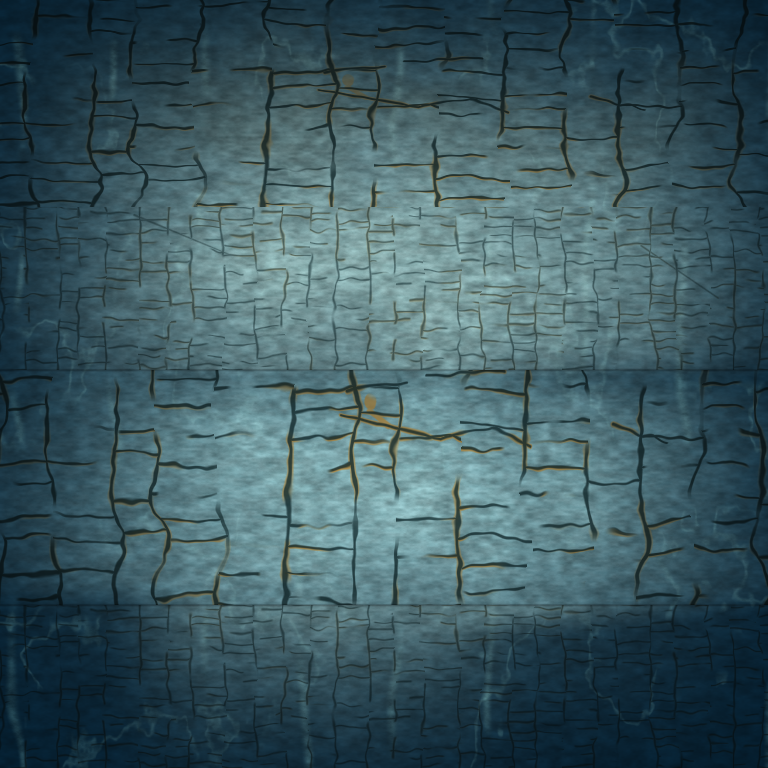
Reproduce this texture procedurally as a WebGL 1 fragment shader.

```glsl
precision highp float;
// Weathered blue-green paint: cracked panels, ochre undercoat and a dark, stained border.
uniform vec2 u_resolution;

float hash(vec2 p) {
  vec3 q = fract(vec3(p.xyx) * 0.1031);
  q += dot(q, q.yzx + 33.33);
  return fract((q.x + q.y) * q.z);
}

float noise(vec2 p) {
  vec2 i = floor(p), f = fract(p);
  f = f * f * (3.0 - 2.0 * f);
  return mix(mix(hash(i), hash(i + vec2(1, 0)), f.x),
             mix(hash(i + vec2(0, 1)), hash(i + vec2(1, 1)), f.x), f.y);
}

float fbm(vec2 p) {
  float sum = 0.0, amp = 0.5;
  for (int i = 0; i < 5; i++) {
    sum += amp * noise(p);
    p = p * 2.03 + 17.1;
    amp *= 0.5;
  }
  return sum;
}

float segment(vec2 p, vec2 a, vec2 b) {
  vec2 d = b - a;
  return length(p - a - d * clamp(dot(p - a, d) / dot(d, d), 0.0, 1.0));
}

float line(float d, float width) {
  float aa = 0.7 / u_resolution.y;
  return 1.0 - smoothstep(width - aa, width + aa + 0.0008, d);
}

float columnEdge(float id) {
  return id + 0.89 + 0.35 * (hash(vec2(id, 4.7)) - 0.5);
}

// Broken grid of cracks: x is the dark fissure, y the exposed undercoat.
vec2 crackle(vec2 p, vec2 cell, float width) {
  vec2 bend = vec2(noise(p * vec2(14, 17)), noise(p * vec2(19, 13) + 40.0)) - 0.5;
  vec2 chip = vec2(noise(p * 75.0), noise(p * 70.0 + 9.0)) - 0.5;
  vec2 q = p + cell * bend * vec2(0.35, 0.45) + chip * 0.0055;
  float g = q.x / cell.x, base = floor(g) - 1.0, column = base - 1.0;
  vec2 cracks = vec2(0.0);
  for (int i = -1; i < 3; i++) {
    float id = base + float(i), edge = columnEdge(id);
    column = g > edge ? id : column;
    float d = abs(g - edge) * cell.x;
    float run = smoothstep(0.3, 0.48, noise(vec2(id * 7.3, p.y * 0.55 / cell.y)));
    float w = width * (0.5 + 0.9 * noise(p * 65.0 + id));
    cracks = max(cracks, run * vec2(line(d, w), 0.7 * line(abs(d - w * 0.7), w * 1.2)));
  }
  float r = q.y / cell.y + 9.0 * hash(vec2(column, 2.3)), row = floor(r);
  float seed = hash(vec2(row, column));
  float h = (r - row - 0.3 - 0.4 * seed) * cell.y;
  float run = smoothstep(0.35, 0.5, noise(vec2(p.x * 1.7 / cell.x, row * 5.1 + column)));
  run *= step(0.22, hash(vec2(column + 3.0, row)));
  float w = width * (0.3 + 0.7 * noise(p * 55.0));
  return max(cracks, run * vec2(line(abs(h), w), line(abs(h + w), w * 1.3)));
}

// Long curved fissure crossing the coarse panel.
vec2 fissure(vec2 p) {
  p += 0.007 * (vec2(noise(p * 60.0), noise(p * 60.0 + 8.0)) - 0.5);
  float d = segment(p, vec2(0.443, 0.46), vec2(0.49, 0.446));
  d = min(d, segment(p, vec2(0.49, 0.446), vec2(0.573, 0.43)));
  d = min(d, segment(p, vec2(0.573, 0.43), vec2(0.64, 0.443)));
  d = min(d, segment(p, vec2(0.64, 0.443), vec2(0.69, 0.418)));
  d = min(d, segment(p, vec2(0.555, 0.512), vec2(0.655, 0.516)));
  d = min(d, segment(p, vec2(0.45, 0.492), vec2(0.53, 0.499)));
  d = min(d, segment(p, vec2(0.80, 0.445), vec2(0.87, 0.423)));
  float flake = min(length(p - vec2(0.483, 0.477)) - 0.004,
                    segment(p, vec2(0.482, 0.466), vec2(0.505, 0.443)));
  return vec2(line(d, 0.0014), max(line(d, 0.003), line(flake, 0.004)));
}

void main() {
  vec2 uv = gl_FragCoord.xy / u_resolution;
  float blot = fbm(uv * 9.0), grain = fbm(uv * vec2(65, 110));
  float panel = step(0.212, uv.y) * step(uv.y, 0.518), top = step(0.73, uv.y);
  float coarse = max(panel, top);

  // Two overlapping pools of light with dark lower corners
  vec2 a = abs(uv - vec2(0.52, 0.64)) / vec2(0.42, 0.26);
  vec2 b = abs(uv - vec2(0.5, 0.36)) / vec2(0.42, 0.24);
  float upper = exp(-a.x * a.x * a.x - a.y * a.y);
  float lower = exp(-b.x * b.x * b.x - b.y * b.y);
  float light = mix(lower, upper, smoothstep(0.508, 0.522, uv.y));
  float rightSweep = smoothstep(0.5, 0.72, uv.x) * smoothstep(0.03, -0.02, uv.y - 0.1 - 0.115 * uv.x);
  float leftSweep = smoothstep(0.28, 0.12, uv.x) * smoothstep(0.25, 0.2, uv.y);
  light *= 1.0 - 0.6 * max(rightSweep, leftSweep);
  light *= 1.0 - 0.25 * smoothstep(0.55, 0.8, uv.x) * smoothstep(0.05, 0.0, abs(uv.y - 0.51));
  light *= 0.82 + 0.38 * blot;

  vec3 color = mix(vec3(0.015, 0.11, 0.175), vec3(0.50, 0.635, 0.64), light);
  color += vec3(-0.025, 0.0, 0.015) * panel * light;
  float rust = smoothstep(0.35, 0.65, fbm(uv * 5.0 + 3.0)) * smoothstep(0.72, 0.9, uv.y);
  color += vec3(0.07, 0.025, -0.03) * rust * light;
  color *= 0.74 + 0.54 * grain;
  color += 0.1 * light * (noise(uv * vec2(100, 330)) - 0.5);

  // Pale stains and upright streaks along the border
  float vein = abs(fbm(uv * vec2(11, 8) + 21.0) - 0.48);
  float streak = abs(fract(uv.x * 8.1 + 0.2 * noise(uv * 12.0) + 0.2) - 0.5);
  float stain = 0.6 * smoothstep(0.03, 0.0, vein) * smoothstep(0.4, 0.65, noise(uv * 13.0));
  stain += 0.8 * smoothstep(0.07, 0.0, streak) * smoothstep(0.5, 0.8, noise(uv * vec2(8, 11) + 5.0));
  color += vec3(0.16, 0.2, 0.17) * stain * (1.0 - 0.75 * light) * grain * 1.3;

  // Coarse panels share one layout; fine bands repeat down the wall
  vec2 wall = mix(uv, vec2(uv.x + 0.029, 0.486 + (uv.y - 0.902) / 0.72), top);
  wall.y += 0.518 * step(uv.y, 0.212);
  vec2 cracks = crackle(wall, mix(vec2(0.037, 0.0125), vec2(0.0765, 0.036), coarse),
                        mix(0.0008, 0.0021, coarse));
  cracks = max(cracks, coarse * fissure(wall));
  float slash = min(segment(uv, vec2(0.835, 0.68), vec2(0.935, 0.612)),
                    segment(uv, vec2(0.175, 0.72), vec2(0.3, 0.668)));
  cracks = max(cracks, vec2(0.8, 0.6) * line(slash + 0.003 * (blot - 0.5), 0.001));
  float ochre = cracks.y * smoothstep(0.38, 0.62, noise(uv * 22.0 + 6.0));
  ochre *= mix(0.35, 0.85, coarse) * (0.2 + 0.8 * light);
  color = mix(color, vec3(0.66, 0.50, 0.22) * (0.3 + 0.75 * light), ochre);
  color = mix(color, vec3(0.05, 0.12, 0.13) * (0.3 + light), cracks.x * mix(0.55, 0.78, coarse));
  color *= 1.0 - 0.25 * line(min(abs(uv.y - 0.518), abs(uv.y - 0.212)), 0.001);

  gl_FragColor = vec4(clamp(color, 0.0, 1.0), 1.0);
}
```
